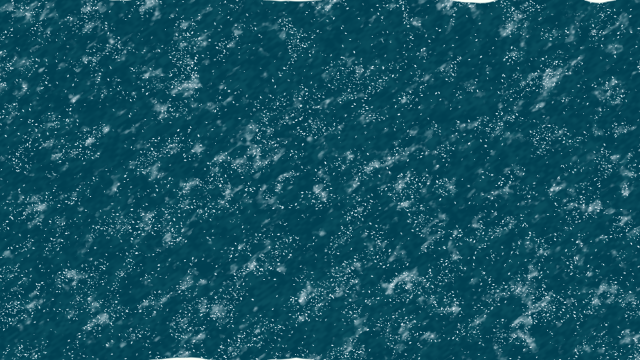
A WebGL 1 fragment shader for this texture:

```glsl
precision highp float;
// Teal sea from above: diagonal wave patches, pale foam smudges and bright glints.
uniform vec2 u_resolution;

const vec3 DEEP_WATER = vec3(0.0, 0.25, 0.32);
const vec3 LIT_WATER = vec3(0.04, 0.31, 0.37);
const vec3 FOAM = vec3(0.92, 0.96, 0.98);
const vec3 BORDER_WHITE = vec3(0.98, 1.0, 0.97);
const float WAVE_ANGLE = 0.6;

float hash(vec2 p) {
  vec3 h = fract(vec3(p.xyx) * 0.1031);
  h += dot(h, h.yzx + 33.33);
  return fract((h.x + h.y) * h.z);
}

float noise(vec2 p) {
  vec2 cell = floor(p);
  vec2 f = fract(p);
  f = f * f * (3.0 - 2.0 * f);
  float low = mix(hash(cell), hash(cell + vec2(1.0, 0.0)), f.x);
  float high = mix(hash(cell + vec2(0.0, 1.0)), hash(cell + vec2(1.0)), f.x);
  return mix(low, high, f.y);
}

float fbm(vec2 p) {
  float sum = 0.0;
  float weight = 0.57;
  for (int i = 0; i < 3; i++) {
    sum += weight * noise(p);
    p = p * 2.03 + 17.3;
    weight *= 0.5;
  }
  return sum;
}

vec2 rotate(vec2 p, float angle) {
  float c = cos(angle);
  float s = sin(angle);
  return vec2(c * p.x + s * p.y, c * p.y - s * p.x);
}

// Wave-aligned coordinates, offset to keep the noise lattice positive.
vec2 waveSpace(vec2 p) {
  return rotate(p, WAVE_ANGLE) + vec2(3.0, 5.0);
}

// Shared wave crests that gather both glints and foam.
float crests(vec2 p) {
  return fbm(waveSpace(p) * vec2(17.0, 27.0));
}

// Chance of a glint: clustered on crests, slightly denser towards the bottom.
float glintChance(vec2 p) {
  return 0.04 + 0.52 * smoothstep(0.4, 0.74, crests(p) + 0.04 * (0.5 - p.y));
}

// Small tilted ellipses scattered on a jittered grid.
float glints(vec2 p, float cells, float seed, float pixel) {
  vec2 grid = p * cells;
  vec2 home = floor(grid);
  float blur = max(0.12, 0.75 * pixel * cells);
  float light = 0.0;
  for (int j = -1; j <= 1; j++) {
    for (int i = -1; i <= 1; i++) {
      vec2 cell = home + vec2(float(i), float(j));
      vec2 id = cell + seed;
      vec2 jitter = vec2(hash(id + 11.7), hash(id + 29.1));
      vec2 center = cell + mix(vec2(0.1), vec2(0.9), jitter);
      float present = step(hash(id), glintChance(center / cells));
      float tilt = 2.4 * (hash(id + 47.9) - 0.5);
      vec2 d = rotate(grid - center, tilt) * vec2(0.8, 1.25);
      float size = mix(0.12, 0.42, hash(id + 63.3));
      float power = mix(0.2, 0.95, hash(id + 81.5));
      float shape = 1.0 - smoothstep(size - blur, size + blur, length(d));
      light = max(light, present * power * shape);
    }
  }
  return light;
}

// Small foam patches near the crests, broken up by fine streaks.
float smudges(vec2 p) {
  vec2 q = waveSpace(p);
  float body = 0.7 * fbm(q * vec2(33.0, 50.0) + 7.0) + 0.3 * crests(p);
  float streaks = noise(q * vec2(90.0, 170.0));
  return 0.7 * smoothstep(0.56, 0.78, body) * mix(0.2, 1.0, streaks);
}

// Sparse ragged white scallops along one canvas edge.
float borderFoam(float x, float distanceToEdge, float seed, float pixel) {
  float depth = 0.05 * (noise(vec2(x * 6.0, seed)) - 0.74);
  depth += 0.003 * (noise(vec2(x * 45.0, seed + 9.0)) - 0.5);
  return smoothstep(-pixel, pixel, depth - distanceToEdge) * step(0.0, depth);
}

void main() {
  float pixel = 1.0 / u_resolution.y;
  vec2 p = gl_FragCoord.xy * pixel;

  // Water body with gentle swell and fine ripples.
  vec2 q = waveSpace(p);
  float swell = fbm(q * vec2(20.0, 34.0) + 31.0);
  float ripples = noise(q * vec2(75.0, 140.0) + 13.0);
  float tone = smoothstep(0.25, 0.9, 0.5 * swell + 0.5 * ripples);
  vec3 color = mix(DEEP_WATER, LIT_WATER, tone);

  // Foam and sparkles.
  color = mix(color, FOAM, smudges(p));
  color = mix(color, FOAM, glints(p, 160.0, 5.0, pixel));

  // White scallops at the bottom and top.
  float border = max(borderFoam(p.x, p.y, 4.0, pixel), borderFoam(p.x, 1.0 - p.y, 21.0, pixel));
  color = mix(color, BORDER_WHITE, border);

  gl_FragColor = vec4(color, 1.0);
}
```
